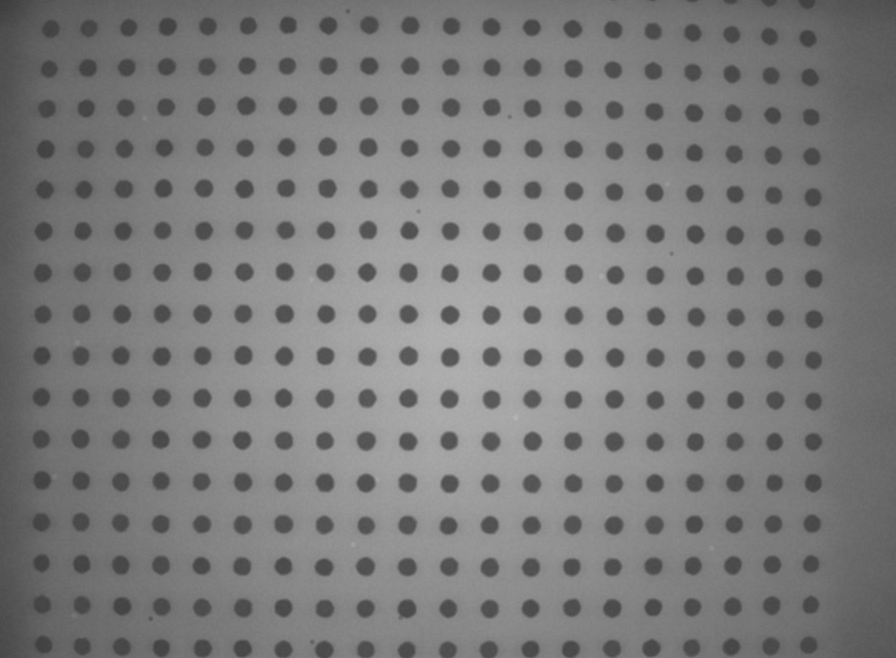
This pattern is drawn by a Shadertoy shader. Its source:

```glsl
// Grid of soft dark dots on unevenly lit grey card, seen through a barrel lens.

float hash(vec2 p) {
    vec3 q = fract(vec3(p.xyx) * 0.1031);
    q += dot(q, q.yzx + 33.33);
    return fract((q.x + q.y) * q.z);
}

float noise(vec2 p) {
    vec2 i = floor(p), f = fract(p);
    f = f * f * (3.0 - 2.0 * f);
    return mix(mix(hash(i), hash(i + vec2(1, 0)), f.x),
               mix(hash(i + vec2(0, 1)), hash(i + vec2(1, 1)), f.x), f.y);
}

float fbm(vec2 p) {
    float sum = 0.0, amp = 0.5;
    for (int i = 0; i < 4; i++) {
        sum += amp * noise(p);
        p = p * 2.03 + 17.0;
        amp *= 0.5;
    }
    return sum;
}

// Undo barrel distortion, shear and slight keystone by fixed-point iteration.
vec2 lensToGrid(vec2 p) {
    vec2 q = (p - vec2(0.6206, 0.6064)) / 0.0631, g = q;
    for (int i = 0; i < 6; i++) {
        float shrink = 1.0 - 0.00023 * dot(g, g);
        g = vec2((q.x + 0.0056 * g.y) / shrink,
                 (q.y - 0.0045 * g.x) / (shrink * 1.017 * (1.0 - 0.0006 * g.x)));
    }
    return g;
}

// Bright centre, falling off towards the borders.
float lighting(vec2 p, float aspect) {
    vec2 d = p - vec2(0.70, 0.53);
    float light = 0.715 - 0.415 * sqrt(dot(d, d) + 0.004);
    light -= 0.07 * (1.0 - smoothstep(0.0, 0.08, p.x));
    light -= 0.03 * smoothstep(aspect - 0.13, aspect - 0.07, p.x);
    light -= 0.03 * (1.0 - smoothstep(0.0, 0.05, p.y));
    return light;
}

// Sparse small marks, one candidate per cell.
float specks(vec2 p, float scale, float density) {
    vec2 cell = floor(p * scale);
    vec2 centre = 0.25 + 0.5 * vec2(hash(cell + 3.1), hash(cell + 8.7));
    float d = length(fract(p * scale) - centre);
    return step(1.0 - density, hash(cell + 41.0)) * (1.0 - smoothstep(0.03, 0.13, d));
}

void mainImage(out vec4 fragColor, in vec2 fragCoord) {
    // Canvas heights, y pointing down
    vec2 p = vec2(fragCoord.x, iResolution.y - fragCoord.y) / iResolution.y;
    float aspect = iResolution.x / iResolution.y;

    // Card with mottling and stray marks
    float light = lighting(p, aspect);
    float card = light + 0.035 * (fbm(p * vec2(9.0, 14.0)) - 0.47);
    card -= 0.11 * specks(p, 24.0, 0.015);
    card += 0.05 * specks(p + 5.0, 20.0, 0.02);

    // Nearest dot, with 20 columns
    vec2 grid = lensToGrid(p);
    vec2 id = vec2(clamp(round(grid.x), -9.0, 10.0), round(grid.y));
    vec2 jitter = vec2(hash(id + 60.0), hash(id + 90.0)) - 0.5;
    vec2 local = grid - id - 0.025 * jitter;
    float d = length(local) + 0.025 * (noise(grid * 9.0 + 50.0) - 0.5);

    // Smudged halo, wider sideways, then the dot itself
    vec2 smear = local * vec2(1.0, 1.5);
    card -= 0.045 * exp(-9.0 * dot(smear, smear)) * (0.6 + 0.8 * hash(id + 30.0));
    float radius = 0.215 + 0.012 * (hash(id + 120.0) - 0.5);
    float soft = max(0.055, 0.7 / (iResolution.y * 0.0631));
    float dot_ = 1.0 - smoothstep(radius - soft, radius + soft, d);
    float ink = 0.155 + 0.285 * light + 0.02 * (hash(id + 150.0) - 0.5);
    float grey = mix(card, ink, dot_);

    // Fine grain
    grey += 0.022 * (noise(p * 330.0) - 0.5);
    fragColor = vec4(vec3(clamp(grey, 0.0, 1.0)), 1.0);
}
```
